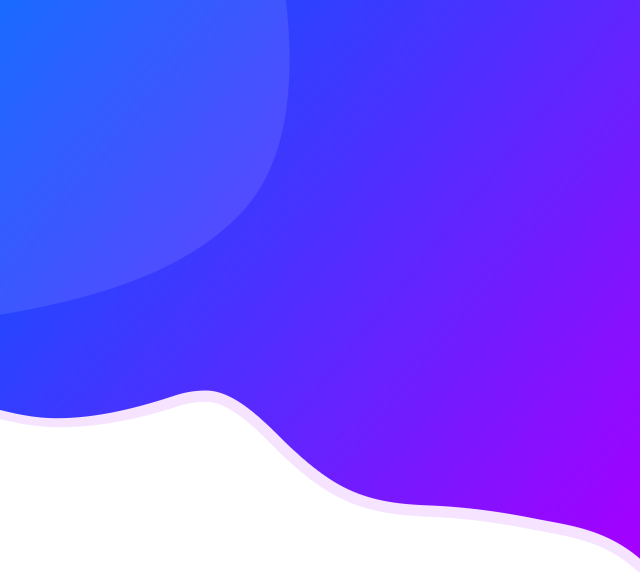
Give the GLSL for this background, as a WebGL 2 fragment shader.

```glsl
#version 300 es
precision highp float;
// Blue-to-violet diagonal gradient with a pale rounded blob in the top left
// corner and a white wave below, rimmed by a lilac band. Both outlines are
// smooth cubic curves through a few knots, shaded by approximate distance.

uniform vec2 u_resolution;
out vec4 fragColor;

const float ASPECT = 0.8945;                // scene height / width
const vec3 BLUE = vec3(0.0, 0.353, 1.0);
const vec3 VIOLET = vec3(0.643, 0.0, 1.0);
const vec3 LILAC = vec3(0.96, 0.89, 1.0);
const vec3 WHITE = vec3(1.0);
const vec2 GRADIENT = vec2(0.59, 0.43);     // growth across and down the canvas
const float BLOB_OPACITY = 0.1;
const float RIM_LEFT = 0.0137;              // rim thickness at the left edge
const float RIM_RIGHT = 0.0176;             // rim thickness further right

// Knots hold position, height and slope.
const int WAVE_KNOTS = 9;
const vec3 WAVE[WAVE_KNOTS] = vec3[](
  vec3(0.0, 0.641, 0.26), vec3(0.0885, 0.654, 0.0), vec3(0.2734, 0.6185, -0.33),
  vec3(0.3216, 0.6107, 0.0), vec3(0.436, 0.682, 1.0), vec3(0.5208, 0.7526, 0.62),
  vec3(0.6706, 0.7904, 0.04), vec3(0.8333, 0.8105, 0.2), vec3(1.0, 0.8737, 0.85));

// The blob outline lives in a frame turned by 45 degrees.
const int BLOB_KNOTS = 4;
const vec3 BLOB[BLOB_KNOTS] = vec3[](
  vec3(-0.4922, 0.4922, 0.709), vec3(0.0456, 0.7096, -0.03),
  vec3(0.3613, 0.5436, -1.0), vec3(0.4466, 0.4466, -1.25));

// Cubic Hermite segment: returns height and slope at x.
vec2 hermite(float x, vec3 a, vec3 b) {
  float h = b.x - a.x;
  float s = (x - a.x) / h;
  float rise = b.y - a.y;
  float c2 = 3.0 * rise - h * (2.0 * a.z + b.z);
  float c3 = h * (a.z + b.z) - 2.0 * rise;
  float height = a.y + s * (h * a.z + s * (c2 + s * c3));
  float slope = a.z + s * (2.0 * c2 + 3.0 * s * c3) / h;
  return vec2(height, slope);
}

// Approximate signed distance from a curve, positive below it on the canvas.
float curveDistance(float y, vec2 curve) {
  return (y - curve.x) / sqrt(1.0 + curve.y * curve.y);
}

float waveDistance(vec2 p) {
  vec2 curve = vec2(0.0);
  for (int i = 0; i < WAVE_KNOTS - 1; i++)
    if (p.x >= WAVE[i].x) curve = hermite(p.x, WAVE[i], WAVE[i + 1]);
  return curveDistance(p.y, curve);
}

float blobDistance(vec2 p) {
  float u = clamp(p.x - p.y, BLOB[0].x, BLOB[BLOB_KNOTS - 1].x);
  vec2 curve = vec2(0.0);
  for (int i = 0; i < BLOB_KNOTS - 1; i++)
    if (u >= BLOB[i].x) curve = hermite(u, BLOB[i], BLOB[i + 1]);
  return curveDistance(p.x + p.y, curve) * inversesqrt(2.0);
}

// Coverage of the side where the distance is positive.
float cover(float d) {
  float pixel = 1.0 / min(u_resolution.x, u_resolution.y / ASPECT);
  return clamp(d / pixel + 0.5, 0.0, 1.0);
}

void main() {
  vec2 uv = gl_FragCoord.xy / u_resolution;
  uv.y = 1.0 - uv.y;
  vec2 p = uv * vec2(1.0, ASPECT);

  // Sky gradient and translucent blob
  vec3 color = mix(BLUE, VIOLET, clamp(dot(uv, GRADIENT), 0.0, 1.0));
  color = mix(color, WHITE, BLOB_OPACITY * cover(-blobDistance(p)));

  // Wave with its rim
  float wave = waveDistance(p);
  float rim = mix(RIM_LEFT, RIM_RIGHT, smoothstep(0.05, 0.3, p.x));
  color = mix(color, LILAC, cover(wave));
  color = mix(color, WHITE, cover(wave - rim));

  fragColor = vec4(color, 1.0);
}
```
